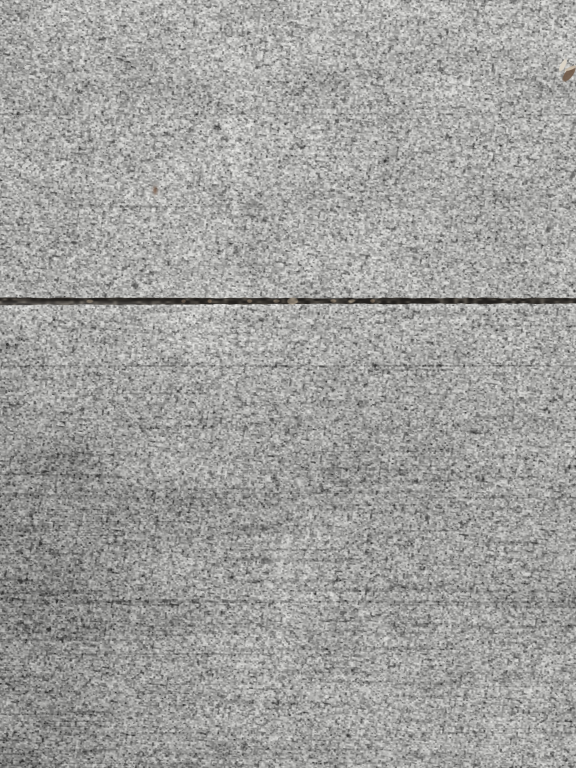
Reproduce this texture procedurally as a Shadertoy shader.

```glsl
// Weathered grey concrete slabs with brushed streaks, pits and a dark gritty joint.

float hash(vec2 p) {
    vec3 q = fract(vec3(p.xyx) * 0.1031);
    q += dot(q, q.yzx + 33.33);
    return fract((q.x + q.y) * q.z);
}

float noise(vec2 p) {
    vec2 cell = floor(p), f = fract(p);
    f = f * f * (3.0 - 2.0 * f);
    return mix(mix(hash(cell), hash(cell + vec2(1, 0)), f.x),
               mix(hash(cell + vec2(0, 1)), hash(cell + vec2(1, 1)), f.x), f.y);
}

float fbm(vec2 p) {
    float sum = 0.0, amp = 0.5;
    for (int i = 0; i < 4; i++) {
        sum += amp * noise(p);
        p = p * 2.03 + 17.0;
        amp *= 0.5;
    }
    return sum;
}

// Soft elliptical spot, 1 at its centre
float blob(vec2 p, vec2 centre, vec2 radius) {
    vec2 d = (p - centre) / radius;
    return exp(-dot(d, d));
}

// Scattered small pits, one candidate per grid cell
float pits(vec2 p, float scale, float density) {
    vec2 cell = floor(p * scale);
    vec2 centre = 0.3 + 0.4 * vec2(hash(cell + 13.0), hash(cell + 29.0));
    float radius = mix(0.08, 0.17, hash(cell + 47.0));
    return step(hash(cell + 71.0), density) * blob(fract(p * scale), centre, vec2(1.3, 1.0) * radius);
}

// Rotated ellipse mask with a smoothed edge
float ellipse(vec2 p, vec2 radius, float angle, float px) {
    float c = cos(angle), s = sin(angle);
    p = mat2(c, -s, s, c) * p;
    float d = (length(p / radius) - 1.0) * min(radius.x, radius.y);
    return 1.0 - smoothstep(-px, px, d);
}

void mainImage(out vec4 fragColor, in vec2 fragCoord) {
    vec2 p = fragCoord / iResolution.y;
    float px = 0.7 / iResolution.y;

    // Broad lighting: bright upper slab, darker lower left
    float tone = mix(0.625, 0.69, smoothstep(0.35, 0.75, p.y));
    tone -= 0.085 * blob(p, vec2(0.0, 0.14), vec2(0.2, 0.32));
    tone += 0.03 * blob(p, vec2(0.5, 0.1), vec2(0.3, 0.25));
    tone += 0.025 * blob(p, vec2(0.4, 0.57), vec2(0.45, 0.05));
    tone -= 0.03 * blob(p, vec2(0.08, 0.92), vec2(0.16, 0.12));

    // Mottled stains
    tone += 0.13 * (fbm(p * vec2(12, 15)) - 0.47);
    tone -= 0.07 * blob(p, vec2(0.18, 0.91), vec2(0.025, 0.02));
    tone -= 0.06 * blob(p, vec2(0.41, 0.89), vec2(0.03, 0.03));
    tone -= 0.06 * blob(p, vec2(0.52, 0.79), vec2(0.025, 0.02));
    tone -= 0.05 * blob(p, vec2(0.43, 0.39), vec2(0.05, 0.03));
    tone -= 0.05 * blob(p, vec2(0.07, 0.39), vec2(0.06, 0.03));
    tone -= 0.05 * blob(p, vec2(0.03, 0.21), vec2(0.04, 0.03));

    // Faint pale vertical scuffs
    float wander = 0.012 * (noise(vec2(p.y * 18.0, 4.0)) - 0.5);
    tone += 0.05 * blob(p + vec2(wander, 0), vec2(0.302, 0.79), vec2(0.007, 0.12));
    tone += 0.05 * blob(p + vec2(wander, 0), vec2(0.372, 0.23), vec2(0.007, 0.13));

    // Sandy grain, slightly stretched along the brushing, with dark specks
    vec2 turned = mat2(0.99, 0.14, -0.14, 0.99) * p + 3.0;
    tone += 0.29 * (noise(turned * vec2(400, 470)) - 0.5);
    tone += 0.15 * (noise(turned.yx * vec2(300, 240) + 9.0) - 0.5);
    tone -= 0.20 * smoothstep(0.62, 0.95, noise(turned * vec2(280, 330) + 51.0)) - 0.018;

    // Brushed horizontal streaks, stronger in the lower slab
    float brush = mix(0.13, 0.07, smoothstep(0.3, 0.7, p.y));
    float broken = 0.4 + 0.6 * noise(p * vec2(150, 60));
    tone -= brush * broken * smoothstep(0.6, 0.95, noise(p * vec2(9, 330)));
    tone -= brush * 0.25 * smoothstep(0.6, 0.95, noise(p * vec2(3, 130) + 40.0));

    // Long fine scratches
    for (int i = 0; i < 8; i++) {
        float k = float(i);
        float y = i == 0 ? 0.5234 : i < 5 ? 0.08 + 0.068 * k : 0.971 - 0.12 * (k - 5.0);
        float d = abs(p.y - y - 0.001 * (noise(vec2(p.x * 9.0, k)) - 0.5));
        float fade = i == 0 ? 0.9 : smoothstep(0.4, 0.8, noise(vec2(p.x * 5.0, k * 7.0)));
        tone -= 0.15 * fade * broken * (1.0 - smoothstep(0.0004, 0.0012 + px, d));
    }

    // Fine pits, then the few larger ones
    tone -= 0.20 * pits(turned, 130.0, 0.22);
    tone -= 0.25 * pits(turned + 3.7, 75.0, 0.06);
    vec2 holes[6] = vec2[6](vec2(0.345, 0.713), vec2(0.307, 0.672), vec2(0.358, 0.377),
                            vec2(0.616, 0.437), vec2(0.281, 0.832), vec2(0.629, 0.375));
    for (int i = 0; i < 6; i++) tone -= 0.34 * blob(p, holes[i], vec2(0.0036, 0.0032));

    vec3 color = clamp(tone, 0.2, 0.9) * vec3(1.0, 1.0, 0.988);
    color = mix(color, vec3(0.42, 0.29, 0.21), 0.7 * blob(p, vec2(0.202, 0.752), vec2(0.003, 0.005)));

    // Joint with ragged lips and a pale lower edge
    float jointY = 0.608 + 0.001 * (p.x - 0.375);
    float across = p.y - jointY;
    float ragged = 0.0014 * (noise(vec2(p.x * 110.0, 2.0)) - 0.5);
    float halfWidth = mix(0.0044, 0.0036, p.x / 0.75) + ragged;
    color += 0.05 * exp(-pow((across + 0.007) / 0.003, 2.0));
    float joint = 1.0 - smoothstep(halfWidth - px, halfWidth + px, abs(across));
    float grit = noise(p * vec2(160, 300));
    vec3 soil = mix(vec3(0.13, 0.12, 0.11), vec3(0.36, 0.34, 0.31), grit * grit);
    soil += 0.13 * smoothstep(0.002, -0.003, across) * (1.0 - smoothstep(0.15, 0.28, p.x));
    color = mix(color, soil, joint);

    // Pebbles and scraps caught in the joint
    float stones[9] = float[9](0.117, 0.239, 0.273, 0.325, 0.360, 0.381, 0.434, 0.458, 0.485);
    for (int i = 0; i < 9; i++) {
        float h = hash(vec2(float(i), 3.0));
        vec2 radius = i == 5 ? vec2(0.007, 0.0045) : vec2(mix(0.002, 0.005, h), 0.0022);
        vec3 stone = mix(vec3(0.42, 0.35, 0.29), vec3(0.68, 0.64, 0.57), h);
        float mask = ellipse(p - vec2(stones[i], jointY), radius, 0.3 * (h - 0.5), px);
        color = mix(color, stone * (0.65 + 0.5 * grit), 0.85 * mask);
    }

    // Dry leaf scrap at the right edge
    vec2 leaf = p - vec2(0.741, 0.904);
    color = mix(color, vec3(0.43, 0.34, 0.27), 0.9 * ellipse(leaf, vec2(0.005, 0.012), -0.65, px));
    color = mix(color, vec3(0.86, 0.83, 0.78), ellipse(leaf - vec2(-0.008, 0.011), vec2(0.003, 0.009), -0.5, px));
    color = mix(color, vec3(0.78, 0.73, 0.66), ellipse(leaf - vec2(0.002, 0.007), vec2(0.002, 0.008), -1.2, px));

    fragColor = vec4(clamp(color, 0.0, 1.0), 1.0);
}
```
